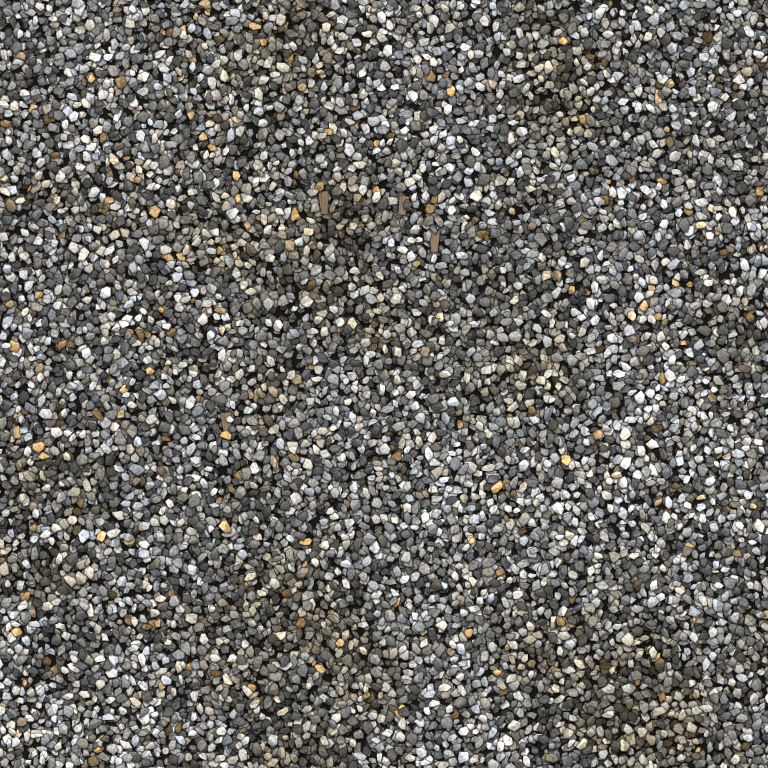
Write a Shadertoy shader that draws this texture.

```glsl
// Fine crushed gravel: four layers of angular grey stones with a few ochre ones.
// Each stone is a rounded polygon cut by random half planes, split into two facets
// and lit from above; contact shadows and gradient noise add depth and damp patches.

const float TAU = 6.2831853;
const int SIDES = 6;
const vec3 SOIL = vec3(0.11, 0.10, 0.09);
const vec3 COOL_TINT = vec3(0.965, 1.0, 1.045);
const vec3 WARM_TINT = vec3(1.05, 1.0, 0.91);
const vec3 OCHRE_TINT = vec3(1.12, 0.90, 0.60);
const vec3 WOOD = vec3(0.56, 0.48, 0.40);

vec3 hash3(vec2 p, float seed) {
    vec3 q = fract((p.xyx + seed * 7.31) * vec3(0.1031, 0.1030, 0.0973));
    q += dot(q, q.yxz + 33.33);
    return fract((q.xxy + q.yzz) * q.zyx);
}

float gradientAt(vec2 corner, vec2 offset) {
    float angle = TAU * hash3(corner, 91.0).x;
    return dot(vec2(cos(angle), sin(angle)), offset);
}

float gradientNoise(vec2 p) {
    vec2 i = floor(p), f = fract(p);
    vec2 u = f * f * f * (f * (f * 6.0 - 15.0) + 10.0);
    vec2 e = vec2(1.0, 0.0);
    float low = mix(gradientAt(i, f), gradientAt(i + e, f - e), u.x);
    float high = mix(gradientAt(i + e.yx, f - e.yx), gradientAt(i + e.xx, f - e.xx), u.x);
    return mix(low, high, u.y);
}

vec2 rotate(vec2 p, float angle) {
    float c = cos(angle), s = sin(angle);
    return vec2(c * p.x + s * p.y, c * p.y - s * p.x);
}

float smoothMax(float a, float b, float k) {
    float h = max(k - abs(a - b), 0.0) / k;
    return max(a, b) + h * h * k * 0.25;
}

// Signed distance to an irregular convex polygon.
float stoneDistance(vec2 p, vec2 cell, float seed, float radius) {
    float d = -radius;
    for (int i = 0; i < SIDES; i++) {
        vec3 h = hash3(cell, seed + float(i));
        float angle = TAU * (float(i) + 0.7 * (h.x - 0.5)) / float(SIDES);
        float reach = radius * mix(0.7, 1.05, h.y);
        d = smoothMax(d, dot(p, vec2(cos(angle), sin(angle))) - reach, 0.15 * radius);
    }
    return d;
}

vec3 stoneColour(vec3 pick) {
    vec3 tint = mix(COOL_TINT, WARM_TINT, pick.y);
    tint = mix(tint, OCHRE_TINT, smoothstep(0.94, 1.0, pick.z));
    return mix(0.29, 0.88, pick.x) * tint;
}

// Draws one layer of scattered stones over the ground colour.
vec3 gravelLayer(vec3 ground, vec2 uv, float cells, float cover, float light, float seed) {
    vec2 p = rotate(uv, seed * 0.13) * cells;
    vec2 up = rotate(vec2(0.0, 1.0), seed * 0.13);
    float aa = 0.8 * cells / iResolution.y;
    float grain = gradientNoise(p * 4.0) + 0.6 * gradientNoise(p * 8.0 + 17.0);

    for (int y = 1; y >= -1; y--)
    for (int x = -1; x <= 1; x++) {
        vec2 cell = floor(p) + vec2(x, y);
        vec3 place = hash3(cell, seed);
        vec3 form = hash3(cell, seed + 1.0);
        vec2 local = p - cell - 0.5 - 0.6 * (place.xy - 0.5);
        if (place.z > cover || dot(local, local) > 1.4) continue;

        float radius = mix(0.35, 0.57, form.x);
        vec2 q = rotate(local, TAU * form.y) * vec2(0.92, mix(1.0, 1.55, form.z));
        float d = stoneDistance(q, cell, seed + 2.0, radius);
        float height = dot(local, up) / radius;

        // Contact shadow, longer below the stone.
        float shadowReach = 0.16 - 0.09 * clamp(height, -1.0, 1.0);
        ground *= mix(0.42, 1.0, smoothstep(-0.03, shadowReach, d));

        // Two facets, top light, darker rim and mineral grain.
        vec3 facet = hash3(cell, seed + 9.0);
        float ridge = rotate(q, TAU * facet.x).x - 0.4 * radius * (facet.y - 0.5);
        float shade = 1.0 + 0.16 * height + 0.28 * (facet.z - 0.5)
                    * (2.0 * smoothstep(-aa, aa, ridge) - 1.0);
        shade *= mix(0.78, 1.03, smoothstep(0.0, 0.13, -d)) * (1.0 + 0.26 * grain);
        vec3 stone = stoneColour(hash3(cell, seed + 10.0)) * shade * light;
        ground = mix(ground, stone, smoothstep(aa, -aa, d));
    }
    return ground;
}

// Draws a handful of thin wood chips lying nearly upright.
vec3 woodChips(vec3 ground, vec2 uv) {
    float aa = 0.8 / iResolution.y;
    for (int i = 0; i < 5; i++) {
        vec3 h = hash3(vec2(i, 3), 40.0);
        vec2 p = rotate(uv - mix(vec2(0.22, 0.3), vec2(0.6, 0.75), h.xy), 0.5 * (h.z - 0.5));
        vec2 edge = abs(p) - vec2(0.0055 + 0.08 * p.y, mix(0.011, 0.017, h.z));
        float d = max(edge.x, edge.y);
        float fibre = 1.0 + 0.2 * gradientNoise(p * vec2(500.0, 60.0));
        ground *= mix(0.5, 1.0, smoothstep(0.0, 0.004, d));
        ground = mix(ground, WOOD * fibre, smoothstep(aa, -aa, d));
    }
    return ground;
}

void mainImage(out vec4 fragColor, in vec2 fragCoord) {
    vec2 uv = fragCoord / iResolution.y;
    vec3 colour = SOIL;
    colour = gravelLayer(colour, uv, 76.0, 1.0, 0.66, 54.0);
    colour = gravelLayer(colour, uv, 80.0, 1.0, 0.84, 1.0);
    colour = gravelLayer(colour, uv, 74.0, 0.85, 0.98, 15.0);
    colour = woodChips(colour, uv);
    colour = gravelLayer(colour, uv, 68.0, 0.55, 1.05, 28.0);

    // Broad damp patches, slightly browner where dark.
    float damp = gradientNoise(uv * 4.0 + 5.0) + 0.5 * gradientNoise(uv * 9.0);
    colour *= 1.03 + 0.26 * damp;
    colour *= mix(vec3(1.0), vec3(1.03, 1.0, 0.92), smoothstep(0.0, -0.5, damp));
    fragColor = vec4(clamp(colour, 0.0, 1.0), 1.0);
}
```
